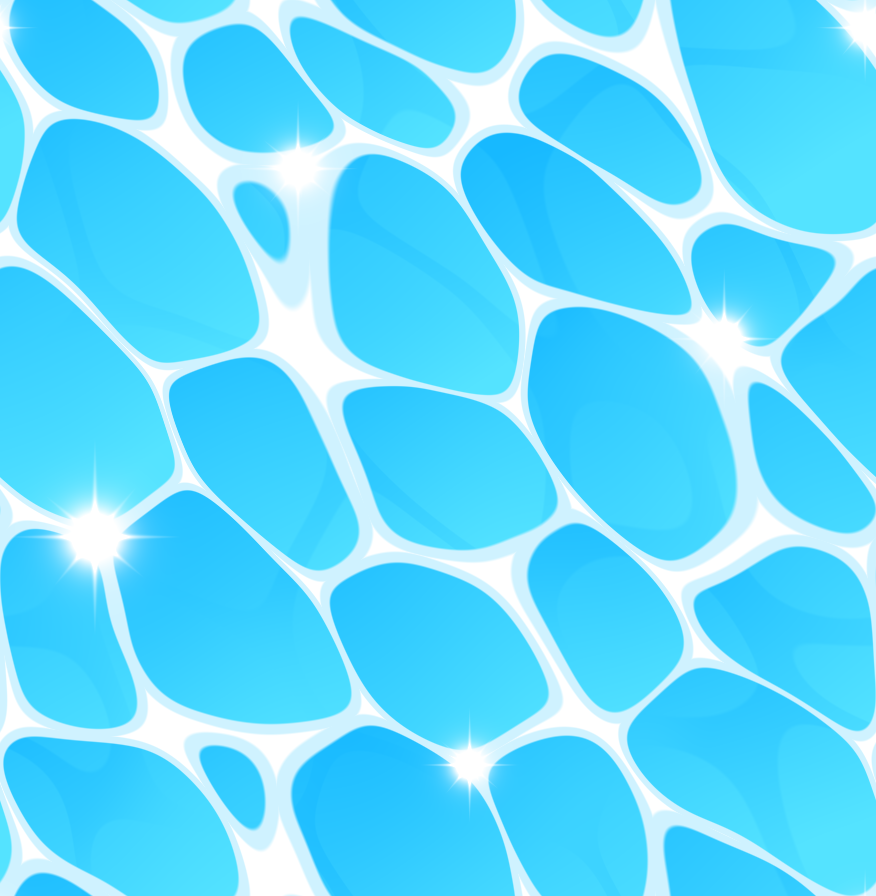
Write a Shadertoy shader that draws this texture.

```glsl
#define CELLS 5.0
#define DEEP_CELLS 4.0
#define JITTER 0.58
#define SIZE_SPREAD 0.42
#define ROUNDNESS 6.0
#define WARP 0.05
#define FOAM_MIN 0.028
#define FOAM_VARIATION 0.105
#define WHITE_INSET 0.092
#define SPARKLES 5

const vec3 DEEP = vec3(0.09, 0.725, 1.0);
const vec3 SHALLOW = vec3(0.33, 0.89, 1.0);
const vec3 FOAM = vec3(0.81, 0.95, 1.0);
const vec3 WHITE = vec3(1.0);

// Metric that lengthens cells along the falling diagonal
const mat2 STRETCH = mat2(0.51, 0.88, -0.51, 0.88);

vec3 hash3(vec2 cell, float seed) {
    uvec3 v = uvec3(cell, seed) * 1664525u + 1013904223u;
    for (int i = 0; i < 2; i++) {
        v.x += v.y * v.z;
        v.y += v.z * v.x;
        v.z += v.x * v.y;
        v ^= v >> 16u;
    }
    return vec3(v >> 16u) / 65535.0;
}

vec2 wrapCell(vec2 cell, float n) {
    return floor(mod(cell + 0.5, n));
}

// Gradient noise that wraps after n units
float corner(vec2 cell, vec2 offset, float n, float seed) {
    float angle = 6.2832 * hash3(wrapCell(cell, n), seed).x;
    return dot(vec2(cos(angle), sin(angle)), offset);
}

float gradientNoise(vec2 uv, float n, float seed) {
    vec2 p = uv * n, i = floor(p), f = p - i;
    vec2 s = f * f * f * (f * (f * 6.0 - 15.0) + 10.0);
    vec2 e = vec2(1.0, 0.0);
    float low = mix(corner(i, f, n, seed), corner(i + e, f - e, n, seed), s.x);
    float high = mix(corner(i + e.yx, f - e.yx, n, seed),
                     corner(i + 1.0, f - 1.0, n, seed), s.x);
    return mix(low, high, s.y);
}

vec2 warp(vec2 uv) {
    return WARP * vec2(gradientNoise(uv, 4.0, 1.0), gradientNoise(uv, 4.0, 2.0));
}

// Cell centre in xy, weight in z
vec3 site(vec2 cell, float n, float seed) {
    vec3 h = hash3(wrapCell(cell, n), seed);
    return vec3(cell + 0.5 + JITTER * (h.xy - 0.5), SIZE_SPREAD * h.z);
}

// Rounded weighted Voronoi: border distance, offset from the centre, tone
vec4 network(vec2 uv, float n, float seed) {
    vec2 p = uv * n, base = floor(p), offset = vec2(0.0), owner = base;
    float nearest = 100.0, total = 0.0;
    for (int y = -2; y <= 2; y++)
    for (int x = -2; x <= 2; x++) {
        vec2 cell = base + vec2(x, y);
        vec3 s = site(cell, n, seed);
        vec2 r = STRETCH * (p - s.xy);
        float power = dot(r, r) + s.z;
        total += exp(-ROUNDNESS * power);
        if (power < nearest) {
            nearest = power;
            offset = p - s.xy;
            owner = cell;
        }
    }
    float others = max(total * exp(ROUNDNESS * nearest) - 1.0, 0.0001);
    float tone = hash3(wrapCell(owner, n), seed + 20.0).x;
    return vec4(-log(others) / ROUNDNESS, offset, tone);
}

// Meeting point of three neighbouring cells, back in canvas units
vec2 junction(vec2 cell, float seed) {
    vec3 a = site(cell, CELLS, seed);
    vec3 b = site(cell + vec2(1.0, 0.0), CELLS, seed);
    vec3 c = site(cell + vec2(0.0, 1.0), CELLS, seed);
    vec2 ab = STRETCH * (b.xy - a.xy), ac = STRETCH * (c.xy - a.xy);
    vec2 rhs = 0.5 * vec2(dot(ab, ab) + b.z - a.z, dot(ac, ac) + c.z - a.z);
    vec2 q = (a.xy + inverse(STRETCH) * (rhs * inverse(mat2(ab, ac)))) / CELLS;
    return q - warp(q - warp(q));
}

float ray(vec2 v, float reach) {
    float taper = max(1.0 - abs(v.x) / reach, 0.0);
    float across = v.y / (0.0035 * taper + 0.0006);
    return taper * exp(-across * across);
}

float sparkle(vec2 v) {
    float r = length(v);
    vec2 diagonal = mat2(0.77, 0.64, -0.64, 0.77) * v;
    float core = 1.5 * exp(-pow(r / 0.032, 2.0)) + 0.35 * exp(-pow(r / 0.055, 2.0));
    float cross4 = ray(v, 0.1) + ray(v.yx, 0.115);
    return core + 0.8 * cross4 + 0.5 * (ray(diagonal, 0.075) + ray(diagonal.yx, 0.075));
}

void mainImage(out vec4 fragColor, in vec2 fragCoord) {
    vec2 uv = fragCoord / iResolution.xy;
    vec2 bent = uv + warp(uv);
    float soft = 10.0 / iResolution.y;
    float seed = 3.0;

    // Water, lighter towards the lower right of each cell
    vec4 net = network(bent, CELLS, seed);
    float light = 0.58 + 0.5 * dot(net.yz, vec2(0.5, -0.85)) + 0.3 * (net.w - 0.5);

    // Faint submerged network
    float deep = network(uv - 1.3 * warp(uv) + 0.37, DEEP_CELLS, 11.0).x;
    float patches = smoothstep(-0.25, 0.2, gradientNoise(uv, 3.0, 5.0));
    light -= 0.16 * patches * (1.0 - smoothstep(0.07 - soft, 0.07 + soft, deep));
    vec3 color = mix(DEEP, SHALLOW, clamp(light, 0.0, 1.0));

    // Foam strands with white cores where they swell
    float swell = smoothstep(-0.4, 0.7, gradientNoise(uv, 7.0, 8.0));
    float width = FOAM_MIN + FOAM_VARIATION * swell;
    float core = width - WHITE_INSET;
    color = mix(color, FOAM, 1.0 - smoothstep(width - soft, width + soft, net.x));
    color = mix(color, WHITE, 1.0 - smoothstep(core - soft, core + soft, net.x));

    // Sparkles on junctions
    float glow = 0.0;
    for (int i = 0; i < SPARKLES; i++) {
        float k = float(i);
        vec2 v = uv - junction(vec2(k, mod(2.0 * k + 1.0, CELLS)), seed);
        v = (v - round(v)) * iResolution.xy / iResolution.y;
        glow += sparkle(v / mix(0.55, 1.0, hash3(vec2(k), 30.0).x));
    }
    fragColor = vec4(mix(color, WHITE, clamp(glow, 0.0, 1.0)), 1.0);
}
```
